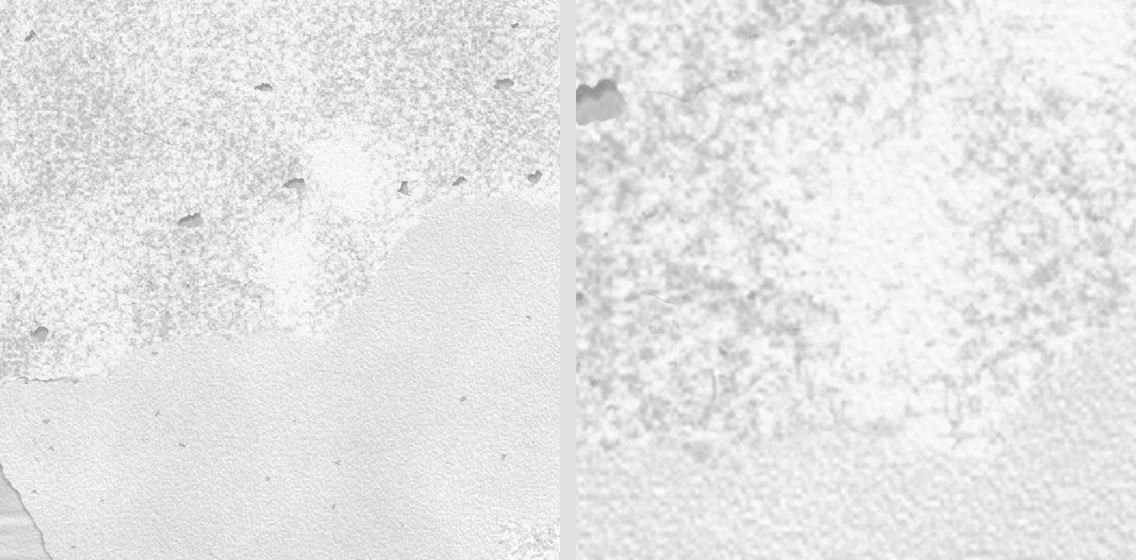
Left: the whole. Right: its middle third, enlarged.
A WebGL 1 fragment shader for this texture:

```glsl
precision highp float;
uniform vec2 u_resolution;

float hash(vec2 p) {
  vec3 q = fract(p.xyx * vec3(0.1031, 0.1030, 0.0973));
  q += dot(q, q.yzx + 33.33);
  return fract((q.x + q.y) * q.z);
}

float noise(vec2 p) {
  vec2 c = floor(p), f = fract(p);
  f *= f * (3.0 - 2.0 * f);
  return mix(mix(hash(c), hash(c + vec2(1.0, 0.0)), f.x),
             mix(hash(c + vec2(0.0, 1.0)), hash(c + 1.0), f.x), f.y);
}

float fbm(vec2 p) {
  float sum = 0.0, weight = 0.52;
  for (int i = 0; i < 5; i++) {
    sum += weight * noise(p);
    p = mat2(1.6, 1.2, -1.2, 1.6) * p + 17.3;
    weight *= 0.5;
  }
  return sum;
}

// Cellular distance to sparse, irregular holes; negative inside
float holes(vec2 p, float share) {
  p += 0.32 * (vec2(fbm(p * 5.0), fbm(p * 5.0 + 51.0)) - 0.5);
  float nearest = 1.0;
  for (int j = -1; j <= 1; j++) {
    for (int i = -1; i <= 1; i++) {
      vec2 cell = floor(p) + vec2(float(i), float(j));
      vec2 center = cell + 0.15 + 0.7 * vec2(hash(cell + 7.0), hash(cell + 31.0));
      float radius = hash(cell + 3.0) < share ? mix(0.04, 0.14, hash(cell + 91.0)) : -1.0;
      nearest = min(nearest, length((p - center) * vec2(0.8, 1.2)) - radius);
    }
  }
  return nearest;
}

// Soft white smear around a center
float smear(vec2 p, vec2 center, vec2 size) {
  vec2 q = (p - center) / size;
  return exp(-dot(q, q));
}

void main() {
  vec2 uv = gl_FragCoord.xy / u_resolution;
  vec2 warped = uv + 0.12 * (vec2(fbm(uv * 9.0), fbm(uv * 9.0 + 30.0)) - 0.5);

  // Height above the stepped, ragged edge of the old coat
  float edge = 0.315 + 0.085 * smoothstep(0.16, 0.32, uv.x)
             + 0.225 * smoothstep(0.56, 0.79, uv.x);
  float above = uv.y - edge + 0.07 * (fbm(uv * 14.0 + 5.0) - 0.5)
              + 0.025 * (fbm(uv * 50.0) - 0.5);
  float old = smoothstep(-0.006, 0.008, above);

  // Old coat: white with dense, fine grey speckles
  float white = smear(warped, vec2(0.52, 0.51), vec2(0.055, 0.11))
              + smear(warped, vec2(0.61, 0.69), vec2(0.06, 0.08))
              + 0.4 * smear(warped, vec2(0.30, 0.86), vec2(0.11, 0.09));
  float density = 0.4 * (fbm(uv * 6.0 + 12.0) - 0.5) - 0.3 * white
                - 0.12 * exp(-abs(above) * 35.0);
  float speckle = 0.42 * noise(uv * vec2(125.0, 145.0))
                + 0.36 * noise(uv * 260.0 + 9.0) + 0.22 * noise(uv * 410.0 + 3.0);
  float fine = noise(uv * 270.0) - noise(uv * 270.0 + vec2(0.3, 0.8));
  float rough = 0.962 - 0.215 * smoothstep(0.24, 0.92, speckle + density) + 0.045 * fine;
  float pit = smoothstep(0.05, -0.06, holes(uv * 44.0, 0.4));
  rough -= 0.12 * pit * smoothstep(-0.2, 0.0, density);

  // Bare coat: fine sand lit from above, with scattered pits
  float sand = 0.892 + 0.016 * uv.x + 0.085 * fine + 0.03 * (speckle - 0.5)
             + 0.07 * (noise(uv * 390.0 + 4.0) - 0.5) + 0.1 * (fbm(uv * 6.0) - 0.5);
  sand -= 0.17 * smoothstep(0.03, -0.05, holes(uv * 26.0 + 60.0, 0.1));
  float corner = smoothstep(0.0, 0.02, warped.x - 0.87) * smoothstep(0.0, 0.02, 0.085 - warped.y);
  sand = mix(sand, rough + 0.03, corner);
  float tone = mix(sand, rough, old);

  // Broken ledge and hairline cracks
  float ledge = smoothstep(0.006, 0.0, abs(above - 0.002))
              * smoothstep(0.42, 0.62, noise(vec2(uv.x * 15.0, 2.5)));
  tone -= 0.2 * ledge * smoothstep(0.3, 0.6, noise(uv * 60.0)) * smoothstep(0.75, 0.55, uv.x);
  float crack = smoothstep(0.012, 0.0, abs(fbm(uv * vec2(6.0, 9.0) + 80.0) - 0.5));
  tone -= 0.13 * crack * smoothstep(0.54, 0.66, fbm(uv * 8.0 + 40.0))
        * smoothstep(0.3, 0.7, noise(uv * 55.0)) * mix(0.25, 1.0, old);

  // Large chips with a shadow below their upper rim
  vec2 chipPoint = uv * 8.0 + 21.0;
  float chip = smoothstep(0.015, -0.02, holes(chipPoint, 0.3)) * smoothstep(0.0, 0.03, above);
  float rim = smoothstep(-0.03, 0.03, holes(chipPoint + vec2(-0.02, 0.06), 0.3));
  tone = mix(tone, 0.75 - 0.14 * rim + 0.12 * (speckle - 0.5), chip);

  // Layered masonry showing at the lower left
  float broken = 0.105 - 0.62 * uv.y - uv.x + 0.04 * (fbm(uv * 22.0) - 0.5);
  float courses = fbm(uv * vec2(14.0, 60.0));
  float masonry = 0.84 + 0.18 * (courses - 0.5) + 0.07 * fine
                - 0.16 * smoothstep(0.012, 0.0, broken)
                + 0.07 * smoothstep(0.012, 0.0, abs(uv.y - 0.07));
  tone = mix(tone, masonry, smoothstep(-0.002, 0.003, broken));

  gl_FragColor = vec4(vec3(clamp(tone, 0.0, 0.975)), 1.0);
}
```
